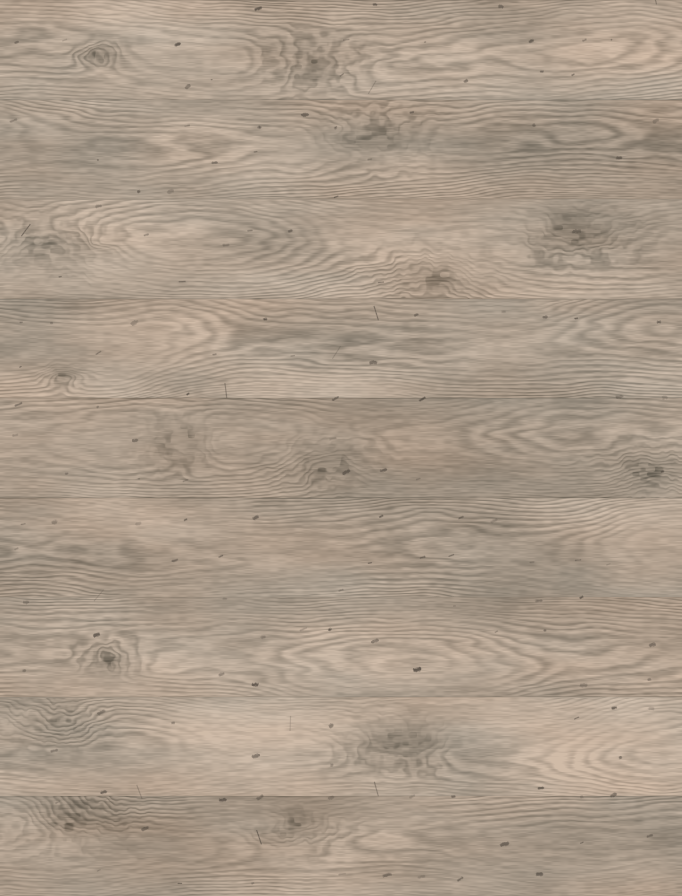
This texture is drawn by a Shadertoy shader. Its source:

```glsl
// Nine weathered wood planks with arched grain, knots, pores and nail marks

float hash(vec2 p) {
    vec3 q = fract(vec3(p.xyx) * 0.1031);
    q += dot(q, q.yzx + 33.33);
    return fract((q.x + q.y) * q.z);
}

float noise(vec2 p) {
    vec2 i = floor(p), f = fract(p);
    f = f * f * f * (f * (f * 6.0 - 15.0) + 10.0);
    return mix(mix(hash(i), hash(i + vec2(1, 0)), f.x),
               mix(hash(i + vec2(0, 1)), hash(i + vec2(1, 1)), f.x), f.y);
}

float fbm(vec2 p) {
    return 0.55 * noise(p) + 0.3 * noise(p * 2.1 + 17.0) + 0.15 * noise(p * 4.3 + 41.0);
}

// Darkness of one small hole or scratch in a scattered cell
float nailMark(vec2 q, float px) {
    vec2 cell = floor(q * 2.5), local = fract(q * 2.5) * 0.4;
    float kind = hash(cell + 71.0);
    vec2 d = local - 0.11 - 0.18 * vec2(hash(cell + 5.0), hash(cell + 9.0));
    float angle = kind < 0.04 ? 0.8 + 1.2 * hash(cell + 13.0) : 0.6 * hash(cell + 13.0);
    vec2 dir = vec2(cos(angle), sin(angle));
    float halfLength = kind < 0.04 ? 0.07 : 0.03 * hash(cell + 21.0);
    float along = clamp(dot(d, dir), -halfLength, halfLength);
    float width = mix(0.004, 0.02, hash(cell + 27.0) * step(0.04, kind));
    float dist = length(d - dir * along) - width * (0.6 + 0.6 * noise(q * 60.0));
    return step(kind, 0.36) * (0.3 + 0.7 * hash(cell + 31.0)) * (1.0 - smoothstep(-px, px, dist));
}

void mainImage(out vec4 fragColor, in vec2 fragCoord) {
    float px = 9.0 / iResolution.y;
    vec2 q = fragCoord * px;                 // one unit is one plank width
    float row = floor(q.y), v = fract(q.y);
    float seed = hash(vec2(row, 3.0));
    vec2 g = vec2(q.x + row * 19.0, v + row * 7.0);

    // Growth rings: long arches in the middle, tight straight lines at the edges
    float d = v - 0.35 - 0.3 * seed + 0.2 * (noise(g * vec2(0.7, 0.0)) - 0.5);
    float rings = 30.0 * d * d + 8.0 * noise(vec2(g.x * 0.5, row * 11.0))
                + 3.0 * fbm(g * vec2(0.6, 2.2)) + 0.7 * noise(g * vec2(3.0, 14.0));

    // Knots bend the rings and leave a grey halo around a dark core
    float halo = 0.0, core = 0.0;
    for (float k = 0.0; k < 3.0; k++) {
        vec2 id = vec2(row * 3.0 + k, 57.0);
        vec2 center = vec2((k + 0.1 + 0.8 * hash(id)) * 2.29, 0.2 + 0.6 * hash(id + 8.0));
        float size = mix(0.06, 0.17, hash(id + 15.0));
        vec2 e = (vec2(q.x, v) - center) * vec2(0.55, 1.0) / size;
        e += 1.3 * (vec2(fbm(g * 5.0), fbm(g * 5.0 + 30.0)) - 0.5);
        float r2 = dot(e, e), present = step(0.5, hash(id + 23.0));
        rings += present * 4.5 * exp(-r2 * 0.3);
        halo += present * exp(-r2 * 0.4);
        core += present * exp(-r2 * 1.6) * smoothstep(0.45, 0.75, noise(g * vec2(13.0, 21.0)));
    }
    float phase = fract(rings);
    float line = smoothstep(0.0, 0.5, phase) - smoothstep(0.65, 1.0, phase);
    line = mix(line, 0.57, smoothstep(0.35, 0.9, fwidth(rings)));
    line += 0.35 * (noise(g * vec2(14.0, 70.0)) - 0.5);

    // Fine fibres, pores and broad stains
    float fibre = noise(g * vec2(3.5, 34.0)) - 0.5;
    float pore = noise(g * vec2(12.0, 75.0)) - 0.5;
    float stain = fbm(g * vec2(0.6, 1.6) + 90.0);
    float contrast = mix(0.12, 0.52, smoothstep(0.15, 0.85, noise(g * vec2(0.8, 2.2) + 60.0)));

    float tone = 0.6 + contrast * (line - 0.57) + 0.2 * fibre + 0.3 * pore
               + 0.95 * (stain - 0.5);
    tone -= 0.12 * cos((row - 3.0) * 1.5708) + 0.1 * (seed - 0.5);
    tone -= 0.36 * halo + 0.6 * core;
    tone -= 0.3 * smoothstep(0.3, 0.0, 1.0 - v) * hash(vec2(row, 44.0)) * noise(g * vec2(0.7, 0.0) + 9.0);

    // Plank joints, thin and of uneven strength
    float joint = 1.0 - smoothstep(0.0, 0.006 + px, min(v, 1.0 - v));
    tone -= joint * mix(0.05, 0.4, hash(vec2(floor(q.y + 0.5), 77.0)));

    vec3 color = mix(vec3(0.53, 0.485, 0.43), vec3(0.77, 0.70, 0.63), clamp(tone, -0.9, 1.15));
    color += vec3(0.02, 0.0, -0.01) * (fbm(g * vec2(0.6, 2.0) + 130.0) - 0.45) * 2.0;
    color = mix(color, vec3(0.30, 0.27, 0.24), 0.8 * nailMark(q, px));
    fragColor = vec4(color, 1.0);
}
```
